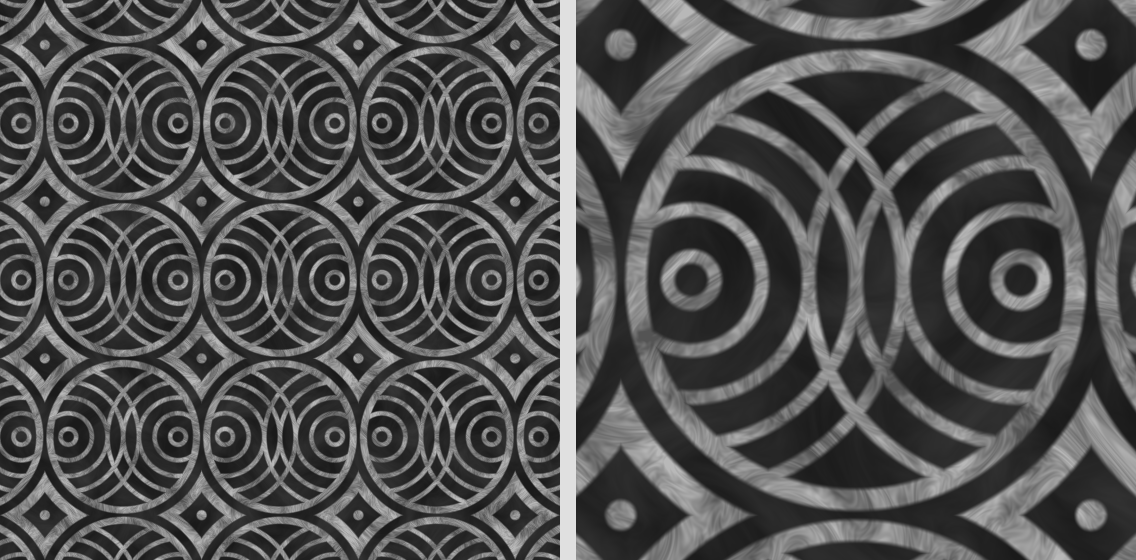
Left: the whole. Right: its middle third, enlarged.
This pattern is drawn by a WebGL 1 fragment shader. Its source:

```glsl
precision highp float;
// Square grid of touching discs, each holding two overlapping sets of
// concentric rings, with hollow concave stars in the gaps between discs.
// Distance functions give the shapes; layered warped sines give the wear.

uniform vec2 u_resolution;

#define REPEATS 3.572        // cells across the canvas
#define RIM_RADIUS 0.4675    // centre line of the disc rim, in cells
#define RIM_WIDTH 0.045
#define RING_STEP 0.1        // spacing of the concentric rings
#define RING_WIDTH 0.029
#define RING_LAST 0.45       // radius of the outermost ring
#define FOCUS 0.35           // offset of each ring set from the disc centre
#define STAR_OUTER 0.546     // star edges, as distance from the disc centre
#define STAR_INNER 0.612
#define DOT_RADIUS 0.032
#define SOFTNESS 0.0065      // least edge blur, in cells
#define MOTTLE 0.078         // tone variation on the light parts

// Cloudy field of zero mean and roughly unit deviation.
float clouds(vec2 p, float roughness) {
  mat2 turn = mat2(0.80, 0.60, -0.60, 0.80);
  float sum = 0.0;
  float power = 0.0;
  float amp = 1.0;
  for (int i = 0; i < 6; i++) {
    p += 0.75 * sin(p.yx * 0.83 + vec2(1.3, 4.1));
    sum += amp * sin(p.x) * sin(p.y);
    power += amp * amp;
    amp *= roughness;
    p = turn * p * 1.77 + vec2(2.7, 5.9);
  }
  return 2.0 * sum / sqrt(power);
}

// Distance to the nearest ring of a concentric set centred at the origin.
float ringSet(vec2 p) {
  float r = length(p);
  float nearest = min((floor(r / RING_STEP) + 0.5) * RING_STEP, RING_LAST);
  return abs(r - nearest) - 0.5 * RING_WIDTH;
}

float fillMask(float d, float blur) {
  return 1.0 - smoothstep(-blur, blur, d);
}

void main() {
  float side = min(u_resolution.x, u_resolution.y);
  vec2 uv = (gl_FragCoord.xy - 0.5 * u_resolution) / side;
  vec2 cell = fract(uv * REPEATS + 0.5) - 0.5;
  float blur = max(SOFTNESS, 0.75 * REPEATS / side);
  float r = length(cell);

  // Disc: rim plus two ring sets clipped to it.
  float rim = abs(r - RIM_RADIUS) - 0.5 * RIM_WIDTH;
  vec2 focus = vec2(FOCUS, 0.0);
  float rings = min(ringSet(cell - focus), ringSet(cell + focus));
  rings = max(rings, r - RIM_RADIUS);

  // Gap: hollow star with a dot on the cell corner.
  float star = max(STAR_OUTER - r, r - STAR_INNER);
  float dotShape = length(abs(cell) - 0.5) - DOT_RADIUS;

  float lines = fillMask(min(min(rim, rings), min(star, dotShape)), blur);

  // Worn tones: smooth on the ground, grainier on the light parts.
  float ground = 0.146 + 0.021 * clouds(uv * 36.0 + 11.0, 0.6);
  float light = 0.525 + MOTTLE * clouds(uv * 44.0 + 3.0, 0.84);
  light += 0.025 * fillMask(star, blur);

  float tone = mix(clamp(ground, 0.10, 0.21), clamp(light, 0.33, 0.72), lines);
  gl_FragColor = vec4(vec3(tone), 1.0);
}
```
